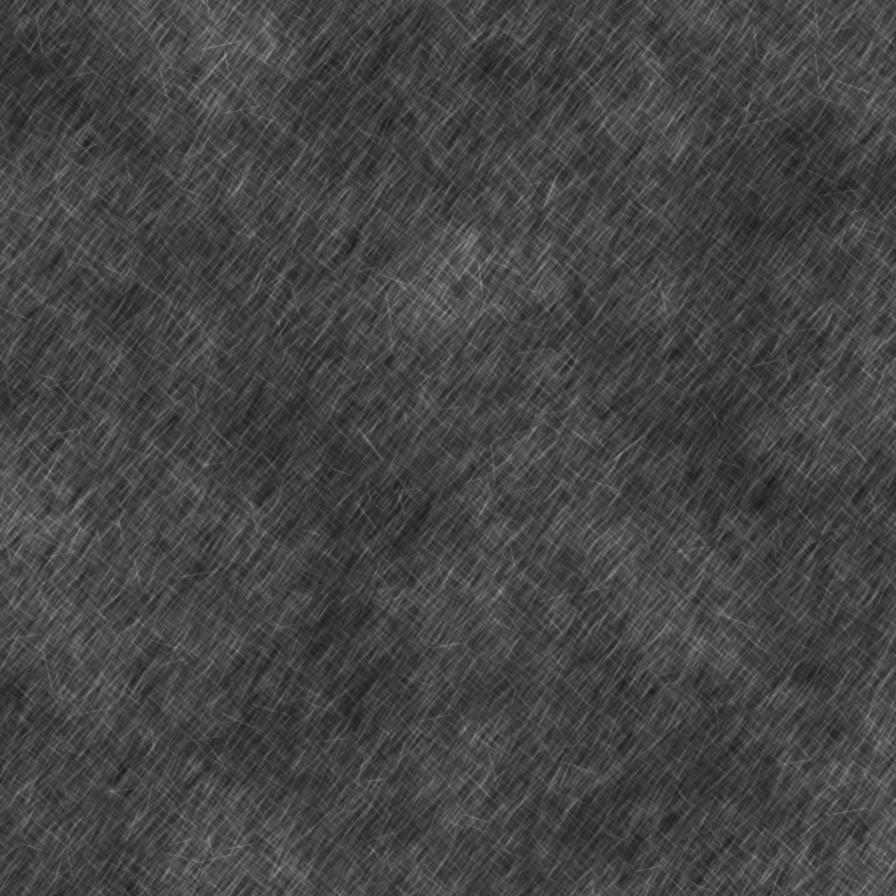
This texture is drawn by a Shadertoy shader. Its source:

```glsl
#define MAIN_ANGLE 0.94
#define CROSS_ANGLE -0.72
#define ANGLE_SPREAD 0.42
#define FIBRE_CELL vec2(0.06, 0.007)
#define FIBRE_WIDTH 0.0013
#define SHADOW_CELL vec2(0.05, 0.014)
#define SHADOW_WIDTH 0.004
#define BASE_GREY 0.175
#define MAIN_GAIN 0.030
#define CROSS_GAIN 0.023
#define STRAY_GAIN 0.055
#define BLOTCH_GAIN 0.055

vec4 hash4(vec3 p) {
    vec4 q = fract(p.xyzx * vec4(0.1031, 0.1030, 0.0973, 0.1099));
    q += dot(q, q.wzxy + 33.33);
    return fract((q.xxyz + q.yzzw) * q.zywx);
}

// One sheet of short, slightly bent fibres, one per kept cell
float fibres(vec2 p, float angle, vec2 cell, float width, float keep, float seed) {
    float c = cos(angle), s = sin(angle);
    vec2 q = vec2(c * p.x + s * p.y, c * p.y - s * p.x);
    q += cell * (hash4(vec3(seed, 7.0, 3.0)).xy * 9.0 + 300.0);
    vec2 home = floor(q / cell);
    float sum = 0.0;
    for (int j = -1; j <= 1; j++)
    for (int i = -1; i <= 1; i++) {
        vec2 id = home + vec2(i, j);
        vec4 rnd = hash4(vec3(id, seed));
        vec4 form = hash4(vec3(id.yx, seed + 51.7));
        if (form.w > keep) continue;
        vec2 d = q - (id + rnd.xy) * cell;
        float halfLength = cell.x * mix(0.22, 0.5, rnd.z);
        float bend = (form.y - 0.5) * 1.6;
        float offset = d.y - d.x * (form.x - 0.5) * 0.18 - bend * d.x * d.x;
        float ends = 1.0 - smoothstep(0.55, 1.0, abs(d.x) / halfLength);
        float strength = mix(0.4, 1.9, rnd.w * rnd.w);
        sum += strength * ends * exp(-offset * offset / (width * width));
    }
    return sum;
}

// Cloudy light and dark areas from sines in turning directions
float blotches(vec2 p) {
    float sum = 0.0, gain = 1.0, frequency = 12.0;
    p += 0.03 * sin(p.yx * 11.0 + vec2(1.3, 4.1));
    for (int i = 0; i < 16; i++) {
        float turn = float(i) * 2.39996 + 0.6;
        vec2 direction = vec2(cos(turn), sin(turn));
        sum += gain * sin(dot(p, direction) * frequency + turn * turn);
        gain *= 0.91;
        frequency *= 1.17;
    }
    return sum;
}

void mainImage(out vec4 fragColor, in vec2 fragCoord) {
    vec2 p = (fragCoord - 0.5 * iResolution.xy) / iResolution.y;
    float width = max(FIBRE_WIDTH, 0.6 / iResolution.y);
    float grey = BASE_GREY;

    // Main nap
    for (int i = 0; i < 14; i++) {
        float k = float(i);
        float angle = MAIN_ANGLE + ANGLE_SPREAD * (fract(k * 0.618) - 0.5);
        grey += MAIN_GAIN * fibres(p, angle, FIBRE_CELL, width, 1.0, k + 1.0);
    }

    // Crossing fibres
    for (int i = 0; i < 8; i++) {
        float k = float(i);
        float angle = CROSS_ANGLE + ANGLE_SPREAD * (fract(k * 0.618) - 0.5);
        grey += CROSS_GAIN * fibres(p, angle, FIBRE_CELL, width, 1.0, k + 31.0);
    }

    // Sparse strays in all directions
    for (int i = 0; i < 6; i++) {
        float k = float(i);
        grey += STRAY_GAIN * fibres(p, k * 0.52 + 0.2, FIBRE_CELL, width, 0.06, k + 61.0);
    }

    // Dark gaps along the nap
    for (int i = 0; i < 3; i++) {
        float k = float(i);
        float angle = MAIN_ANGLE + 0.12 * (k - 1.0);
        grey -= 0.022 * fibres(p, angle, SHADOW_CELL, SHADOW_WIDTH, 0.7, k + 81.0);
    }

    grey *= 1.0 + BLOTCH_GAIN * blotches(p);
    fragColor = vec4(vec3(clamp(grey, 0.0, 1.0)), 1.0);
}
```
